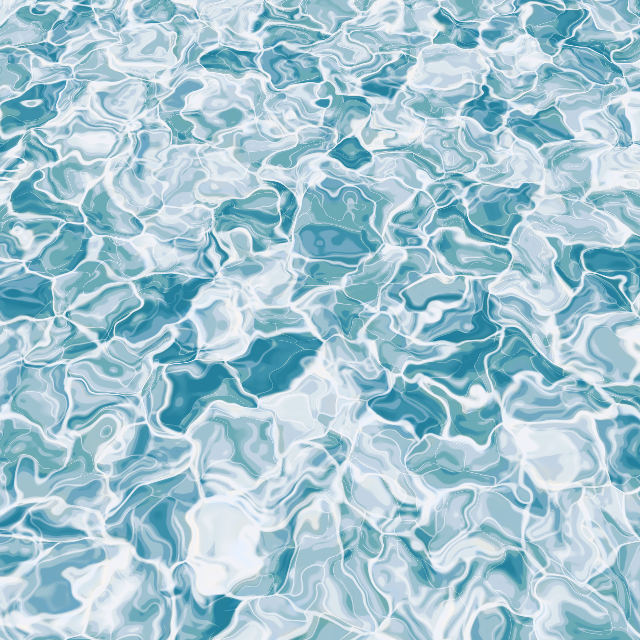
Give the GLSL for this texture, as a WebGL 2 fragment shader.

```glsl
#version 300 es
precision highp float;

uniform vec2 u_resolution;
out vec4 fragColor;

vec2 hash22(vec2 p) {
    vec3 h = fract(p.xyx * vec3(0.1031, 0.1030, 0.0973));
    h += dot(h, h.yzx + 33.33);
    return fract((h.xx + h.yz) * h.zy);
}

// Two independent channels of smooth value noise, each in 0..1
vec2 noise2(vec2 p) {
    vec2 i = floor(p), f = fract(p);
    f = f * f * f * (f * (f * 6.0 - 15.0) + 10.0);
    vec2 low = mix(hash22(i), hash22(i + vec2(1, 0)), f.x);
    vec2 high = mix(hash22(i + vec2(0, 1)), hash22(i + vec2(1, 1)), f.x);
    return mix(low, high, f.y);
}

// Voronoi cell: x = distance to the border, yz = random pair of the cell
vec3 voronoi(vec2 p) {
    vec2 base = floor(p), f = fract(p);
    vec2 nearCell = vec2(0), nearOffset = vec2(0);
    float nearest = 8.0;
    for (int y = -1; y <= 1; y++)
    for (int x = -1; x <= 1; x++) {
        vec2 cell = vec2(x, y);
        vec2 offset = cell + hash22(base + cell) - f;
        float d = dot(offset, offset);
        if (d < nearest) {
            nearest = d;
            nearCell = cell;
            nearOffset = offset;
        }
    }
    float border = 8.0;
    for (int y = -2; y <= 2; y++)
    for (int x = -2; x <= 2; x++) {
        vec2 cell = nearCell + vec2(x, y);
        vec2 offset = cell + hash22(base + cell) - f;
        vec2 across = offset - nearOffset;
        if (dot(across, across) > 1e-5)
            border = min(border, dot(0.5 * (nearOffset + offset), normalize(across)));
    }
    return vec3(border, hash22(base + nearCell + 71.0));
}

float above(float level, float tone, float blur) {
    return smoothstep(level - blur, level + blur, tone);
}

// Water colours from deep teal to glare
vec3 waterRamp(float tone, float hueShift, float blur) {
    vec3 col = mix(vec3(0.14, 0.50, 0.61), vec3(0.24, 0.57, 0.67), above(-1.5, tone, 0.35));
    vec3 middle = mix(vec3(0.42, 0.67, 0.71), vec3(0.44, 0.66, 0.76), above(0.53, hueShift, 0.12));
    col = mix(col, middle, above(-0.85, tone, blur));
    col = mix(col, vec3(0.62, 0.76, 0.81), above(-0.06, tone, blur));
    col = mix(col, vec3(0.76, 0.83, 0.89), above(0.62, tone, blur));
    col = mix(col, vec3(0.86, 0.905, 0.93), above(1.25, tone, blur));
    return mix(col, vec3(0.94, 0.95, 0.97), above(2.2, tone, 0.6));
}

void main() {
    vec2 uv = gl_FragCoord.xy / u_resolution;

    // Receding water plane: waves shrink and flatten upward
    float depth = 1.0 / (2.6 - uv.y);
    vec2 plane = 22.0 * depth * vec2(uv.x - 0.5, 2.6) + vec2(40.0, 0.0);

    // Bend the plane so that cells and streaks curve
    vec2 bent = plane + 0.75 * (noise2(plane * 1.3) - 0.5) + 0.24 * (noise2(plane * 3.7 + 9.0) - 0.5);
    vec2 swirled = bent + 0.5 * (noise2(bent * 2.3 + 17.0) - 0.5);

    vec3 cell = voronoi(bent);
    vec3 facet = voronoi(swirled * 2.1 + 5.0);
    vec2 broad = noise2(swirled * 1.6 + 53.0);
    vec2 medium = noise2(swirled * 2.7 + 29.0);
    vec2 fine = noise2(swirled * 6.3 + 83.0);

    // Tone inside the cells: flat pools, facets and refracted rings
    float inside = smoothstep(0.0, 0.05, cell.x);
    float busy = cell.z;
    float tone = 2.2 * (cell.y - 0.5) * inside;
    tone += 0.9 * (facet.y - 0.5) * smoothstep(0.0, 0.07, facet.x);
    tone += mix(1.3, 2.7, busy) * (medium.x - 0.5) + 1.2 * (fine.x - 0.5);
    tone += 0.9 * busy * inside * sin(18.0 * broad.x + 9.0 * cell.x + 6.3 * cell.y);

    // Caustic lines of uneven width: strong on cells, faint on facets
    float strongWidth = 0.018 + 0.07 * medium.y * medium.y;
    float faintWidth = 0.10 * broad.y * broad.y;
    float strong = 1.0 - smoothstep(0.3 * strongWidth, 1.7 * strongWidth, cell.x);
    float faint = 1.0 - smoothstep(0.0, 0.02 + 2.0 * faintWidth, facet.x);
    tone += 2.2 * strong + 1.1 * faint;

    float blur = clamp(0.6 * fwidth(tone), 0.13, 0.5);
    vec3 col = waterRamp(tone, broad.y, blur);

    // Faint warm and blue fringes beside the bright lines
    float fringe = smoothstep(0.0, 0.05, cell.x) * (1.0 - smoothstep(0.05, 0.16, cell.x));
    col += vec3(0.05, 0.01, -0.04) * fringe * (fine.y - 0.45) * 1.6;

    fragColor = vec4(clamp(col, 0.0, 1.0), 1.0);
}
```
